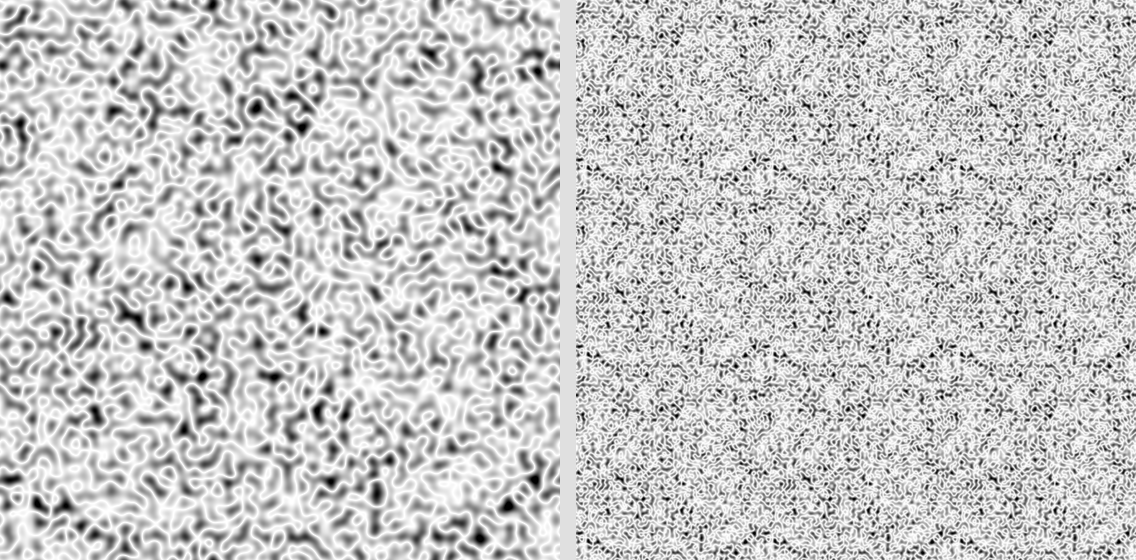
Left: one tile. Right: repeated 3 by 3.
Give the GLSL for this texture, as a WebGL 1 fragment shader.

```glsl
precision highp float;
uniform vec2 u_resolution;

// Random gradient of varied length at a lattice point that wraps after period cells
vec2 latticeGradient(vec2 cell, float period) {
  vec2 p = mod(cell, period) + period * 0.37;
  vec2 h = vec2(dot(p, vec2(127.1, 311.7)), dot(p, vec2(269.5, 183.3)));
  return 2.0 * fract(sin(h) * 43758.545) - 1.0;
}

// Tiling gradient noise with quintic interpolation
float gradientNoise(vec2 p, float period) {
  vec2 cell = floor(p);
  vec2 f = p - cell;
  vec2 blend = f * f * f * (f * (f * 6.0 - 15.0) + 10.0);
  vec2 right = vec2(1.0, 0.0);
  vec2 up = vec2(0.0, 1.0);
  float bottomLeft = dot(latticeGradient(cell, period), f);
  float bottomRight = dot(latticeGradient(cell + right, period), f - right);
  float topLeft = dot(latticeGradient(cell + up, period), f - up);
  float topRight = dot(latticeGradient(cell + 1.0, period), f - 1.0);
  return mix(mix(bottomLeft, bottomRight, blend.x),
             mix(topLeft, topRight, blend.x), blend.y);
}

void main() {
  vec2 uv = gl_FragCoord.xy / u_resolution;

  // Fine cells, with a broader layer that merges some of them
  float height = gradientNoise(uv * 38.0, 38.0)
               + 0.4 * gradientNoise(uv * 19.0 + 0.27, 19.0);

  // Slow drift between pale and dark patches
  height *= 1.63 + 1.3 * gradientNoise(uv * 9.0 + 0.4, 9.0);

  // Fold at zero: white veins on the crossings, dark hollows at the extremes
  float fold = sqrt(height * height + 0.0003) - 0.017;
  float shade = clamp(1.0 - fold, 0.0, 1.0);
  gl_FragColor = vec4(vec3(shade), 1.0);
}
```
